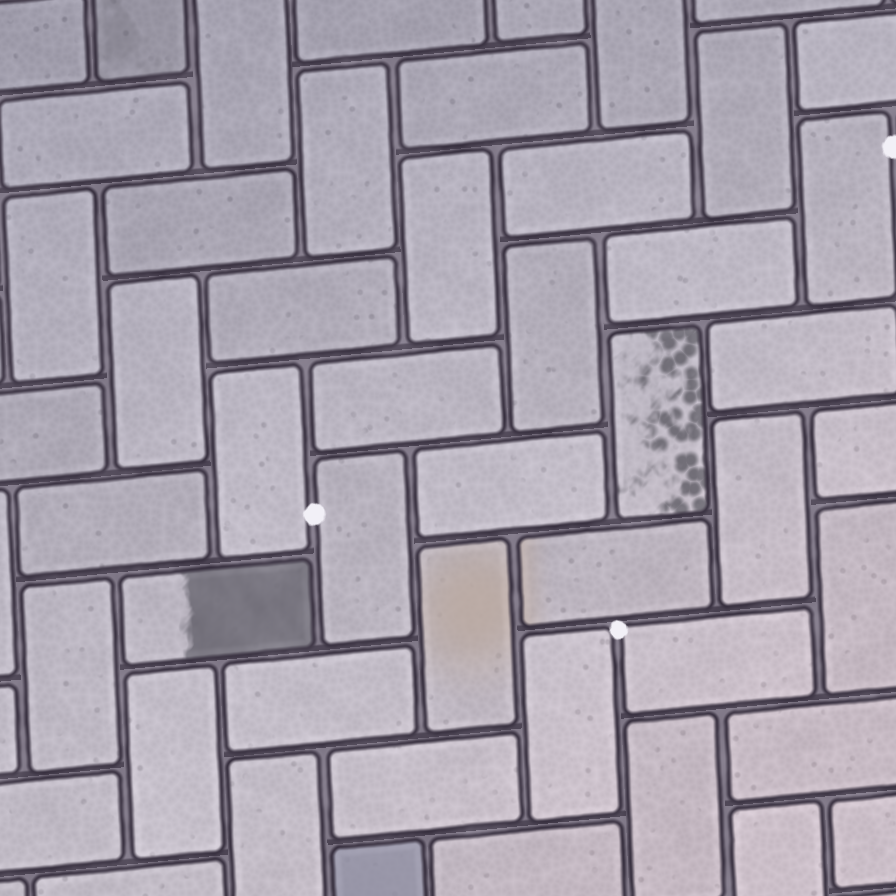
This texture is drawn by a WebGL 1 fragment shader. Its source:

```glsl
precision highp float;
uniform vec2 u_resolution;

const vec3 SHADED_FACE = vec3(0.63, 0.62, 0.68);
const vec3 LIT_FACE = vec3(0.77, 0.745, 0.785);
const vec3 WORN_GREY = vec3(0.43, 0.42, 0.46);
const vec3 JOINT_DARK = vec3(0.25, 0.22, 0.28);
const vec3 JOINT_SAND = vec3(0.51, 0.48, 0.54);
const vec3 CHIP_WHITE = vec3(0.95, 0.94, 0.97);
const float JOINT_HALF = 0.062;

float hash(vec2 p) {
  p = fract(p * vec2(0.1237, 0.3719) + 0.17);
  p += dot(p, p.yx + 31.32);
  return fract((p.x + p.y) * p.x * 17.31);
}

// Distance to the nearest scattered point
float cellular(vec2 p) {
  vec2 cell = floor(p), f = p - cell;
  float nearest = 2.0;
  for (int y = -1; y <= 1; y++) {
    for (int x = -1; x <= 1; x++) {
      vec2 o = vec2(float(x), float(y));
      vec2 site = vec2(hash(cell + o), hash(cell + o + 47.0));
      nearest = min(nearest, length(o + site - f));
    }
  }
  return nearest;
}

// Layered sines, roughly -1 to 1
float ripples(vec2 p) {
  float sum = 0.0, amp = 0.5;
  for (int i = 0; i < 4; i++) {
    sum += amp * sin(p.x + 1.7 * sin(p.y)) * cos(p.y * 0.9 + p.x * 0.3);
    p = mat2(1.5, 1.1, -1.1, 1.5) * p + 2.3;
    amp *= 0.6;
  }
  return sum;
}

float roundedBox(vec2 p, vec2 halfSize, float radius) {
  vec2 q = abs(p) - halfSize + radius;
  return length(max(q, 0.0)) + min(max(q.x, q.y), 0.0) - radius;
}

// Canvas position to slightly skewed paving units, one brick width each
vec2 toPaving(vec2 p) {
  vec2 d = p - vec2(0.5703, 0.4583);
  return vec2(8.977 * d.x + 0.405 * d.y, 9.176 * d.y - 0.894 * d.x) + vec2(1.0, 0.5);
}

// Two-by-one herringbone: returns the brick's corner cell, sets its half size
vec2 herringbone(vec2 g, out vec2 halfSize) {
  vec2 cell = floor(g);
  float k = floor(mod(cell.x + cell.y + 0.5, 4.0));
  vec2 axis = k < 1.5 ? vec2(1.0, 0.0) : vec2(0.0, 1.0);
  halfSize = 0.5 + 0.5 * axis;
  return cell - axis * mod(k, 2.0);
}

float isBrick(vec2 id, vec2 target) {
  return 1.0 - step(0.5, distance(id, target));
}

vec3 faceColor(vec2 p, vec2 id, vec2 local) {
  float light = smoothstep(-0.1, 1.05, 0.85 - 0.75 * p.y + 0.35 * p.x);
  vec3 color = mix(SHADED_FACE, LIT_FACE, light);
  color += vec3(0.02, -0.004, -0.006) * smoothstep(0.5, 1.2, p.x + 0.4 - p.y);
  color += 0.05 * (hash(id + 9.0) - 0.5);

  // Mottling, grain and small pits
  float mottle = ripples(p * 42.0 + id);
  float grain = cellular(p * 120.0);
  color += 0.022 * mottle + 0.05 * (grain - 0.45);
  float pit = smoothstep(0.16, 0.05, cellular(p * 34.0 + 5.0));
  color -= 0.09 * pit * smoothstep(0.0, 0.4, mottle);

  // Individually stained bricks
  float patchEdge = local.x + 0.32 + 0.12 * ripples(local * 7.0);
  float patchMask = smoothstep(-0.06, 0.06, patchEdge) * isBrick(id, vec2(-3.0, -1.0));
  color = mix(color, WORN_GREY + 0.04 * mottle, 0.88 * patchMask);
  float blotch = smoothstep(0.1, 0.65, local.x + 0.35 + 0.6 * ripples(local * 6.0 + 1.0));
  blotch *= smoothstep(0.75, 0.25, cellular(local * 7.0));
  color = mix(color, WORN_GREY * 0.85, 0.8 * blotch * isBrick(id, vec2(2.0, 0.0)));
  float soot = 0.22 + 0.25 * smoothstep(0.0, 0.6, mottle - local.x);
  color = mix(color, WORN_GREY, soot * isBrick(id, vec2(-3.0, 5.0)));
  color = mix(color, vec3(0.54, 0.54, 0.62), 0.75 * isBrick(id, vec2(-1.0, -5.0)));
  float rust = smoothstep(1.1, 0.1, length(local - vec2(0.1, 0.3)));
  rust = rust * isBrick(id, vec2(0.0, -2.0))
       + 0.8 * smoothstep(-0.6, -1.0, local.x) * isBrick(id, vec2(1.0, -1.0));
  return mix(color, vec3(0.73, 0.66, 0.62), 0.8 * rust);
}

// Dark crevice at the brick edge, sand in the middle, shadow below each brick
vec3 jointColor(float d, float under, float wear) {
  float sand = smoothstep(0.02, 0.065, d) * (1.0 - 0.75 * under);
  return mix(JOINT_DARK, JOINT_SAND, sand) + 0.05 * wear;
}

float chip(vec2 p, vec2 center, float radius, float soft) {
  float wobble = 0.002 * ripples(p * 160.0);
  return smoothstep(soft, -soft, length(p - center) - radius + wobble);
}

void main() {
  vec2 p = gl_FragCoord.xy / u_resolution;
  float pixel = 1.0 / min(u_resolution.x, u_resolution.y);
  vec2 g = toPaving(p);
  vec2 halfSize;
  vec2 id = herringbone(g, halfSize);
  vec2 local = g - id - halfSize;
  vec2 inner = halfSize - JOINT_HALF;

  // Uneven brick edges with a pale rim
  vec2 shift = 0.022 * (vec2(hash(id + 3.0), hash(id + 21.0)) - 0.5);
  float wear = ripples(g * 5.0);
  float d = roundedBox(local - shift, inner, 0.07) + 0.009 * wear;
  float soft = max(0.024, 9.0 * pixel);
  float face = smoothstep(soft, -soft, d);
  float under = smoothstep(0.01, -0.02, local.y + inner.y);
  float rim = smoothstep(-0.1, -0.04, d) * smoothstep(0.0, -0.03, d);

  vec3 color = faceColor(p, id, local) + 0.035 * rim;
  color = mix(jointColor(d, under, wear), color, face);

  // Pale stone chips
  float chips = chip(p, vec2(0.351, 0.426), 0.012, pixel * 1.5);
  chips = max(chips, chip(p, vec2(0.690, 0.297), 0.010, pixel * 1.5));
  chips = max(chips, chip(p, vec2(0.998, 0.837), 0.013, pixel * 1.5));
  gl_FragColor = vec4(mix(color, CHIP_WHITE, chips), 1.0);
}
```
